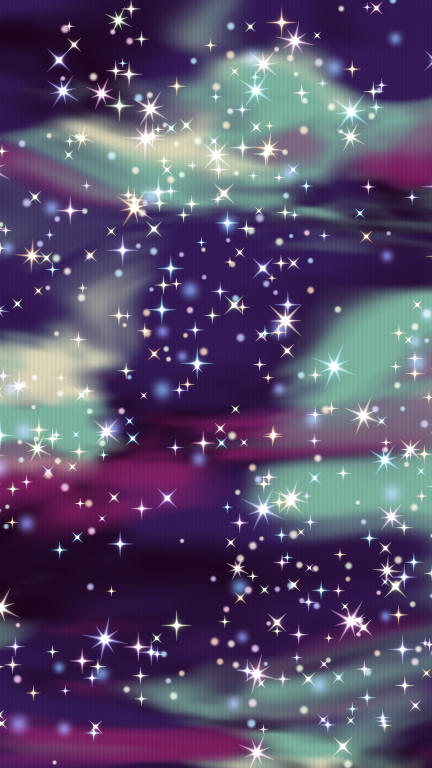
Reproduce this background procedurally as a Shadertoy shader.

```glsl
// Dark plum night sky with streaked mint clouds and clusters of coloured sparkling stars.

// Lengths are in canvas widths.
const vec3 PLUM    = vec3(0.115, 0.020, 0.125);
const vec3 INDIGO  = vec3(0.200, 0.100, 0.340);
const vec3 MINT    = vec3(0.480, 0.690, 0.620);
const vec3 CREAM   = vec3(0.860, 0.830, 0.720);
const vec3 MAGENTA = vec3(0.580, 0.130, 0.420);
const vec3 TINTS[6] = vec3[6](
    vec3(1.00, 0.88, 0.76), vec3(1.00, 0.66, 0.90), vec3(0.35, 0.82, 1.00),
    vec3(0.52, 0.56, 1.00), vec3(1.00, 0.72, 0.34), vec3(0.76, 0.96, 0.62));
const vec2  CLOUD_SCALE = vec2(2.0, 5.2);
const float CLOUD_LOW   = 0.47;
const float CLOUD_HIGH  = 0.74;
const float CROWD_SCALE = 5.0;
const float SPIKE_WIDTH = 0.055;
const float WEAVE       = 0.025;

// Star shapes
const int DISC = 0, CROSS = 1, BURST = 2, GLOW = 3;

vec4 hash4(vec2 p) {
    vec4 h = fract(p.xyxy * vec4(0.1031, 0.1030, 0.0973, 0.1099));
    h += dot(h, h.wzxy + 33.33);
    return fract((h.xxyz + h.yzzw) * h.zywx);
}

float noise(vec2 p) {
    vec2 i = floor(p), f = fract(p);
    f = f * f * f * (f * (f * 6.0 - 15.0) + 10.0);
    float low  = mix(hash4(i).x, hash4(i + vec2(1, 0)).x, f.x);
    float high = mix(hash4(i + vec2(0, 1)).x, hash4(i + vec2(1, 1)).x, f.x);
    return mix(low, high, f.y);
}

float fbm(vec2 p) {
    float sum = 0.0, gain = 0.53;
    for (int i = 0; i < 4; i++) {
        sum += gain * noise(p);
        p = p * 1.9 + vec2(17.3, 9.1);
        gain *= 0.5;
    }
    return sum;
}

vec2 rotate(vec2 p, float a) {
    float c = cos(a), s = sin(a);
    return vec2(c * p.x - s * p.y, s * p.x + c * p.y);
}

// Tapered ray along both directions of x
float spike(vec2 p, float len) {
    float taper = max(0.0, 1.0 - abs(p.x) / len);
    float w = SPIKE_WIDTH * len * taper + 0.001;
    return sqrt(taper) * exp(-p.y * p.y / (w * w));
}

vec3 star(vec2 q, float r, int shape, vec3 tint, float turn) {
    float d = length(q) / r;
    if (shape == GLOW) return tint * 0.75 * exp(-5.0 * d * d) * smoothstep(1.0, 0.6, d);
    if (shape == DISC) return mix(tint, vec3(1), 0.45) * 0.85 * smoothstep(1.0, 0.25, d);
    // Crosses stand upright or diagonal; bursts lean freely
    float angle = shape == BURST ? turn * 0.8 : step(0.72, turn) * 0.785;
    q = rotate(q, angle);
    float rays = max(spike(q, r), spike(q.yx, r));
    if (shape == BURST) {
        vec2 diagonal = rotate(q, 0.785);
        rays = max(rays, max(spike(diagonal, r * 0.7), spike(diagonal.yx, r * 0.7)));
    }
    float core = exp(-40.0 * d * d), halo = 0.4 * exp(-9.0 * d * d);
    vec3 rayColor = mix(tint, vec3(1), 0.6 * smoothstep(0.8, 0.0, d));
    return rayColor * rays + tint * halo * smoothstep(1.0, 0.6, d) + core;
}

// One jittered star per cell, kept by chance and local crowding
vec3 starLayer(vec2 p, float cell, float density, float size, int shape, float midY) {
    vec3 light = vec3(0);
    float seed = 91.0 * float(shape) + floor(cell * 1000.0);
    for (int j = -1; j <= 1; j++)
    for (int i = -1; i <= 1; i++) {
        vec2 id = floor(p / cell) + vec2(i, j);
        vec4 place = hash4(id + seed), look = hash4(id + seed + 57.0);
        vec2 center = (id + place.xy) * cell;
        float crowd = mix(0.35, 1.5, smoothstep(0.3, 0.7, noise(center * CROWD_SCALE)));
        crowd *= mix(0.4, 1.1, smoothstep(0.95, 0.5, abs(center.y - midY)));
        if (place.z > density * crowd) continue;
        vec3 tint = shape == GLOW ? mix(TINTS[3], TINTS[2], look.y * 0.6)
                                  : TINTS[int(look.y * 5.99)];
        light += star(p - center, size * mix(0.5, 1.0, look.x), shape, tint, look.z);
    }
    return clamp(light, 0.0, 1.0);
}

vec3 screenBlend(vec3 a, vec3 b) { return 1.0 - (1.0 - a) * (1.0 - b); }

vec3 sky(vec2 p, float midY) {
    vec2 q = p * CLOUD_SCALE + 4.0;
    q += 1.1 * (vec2(noise(q * 0.8 + 31.0), noise(q * 0.8 + 73.0)) - 0.5);
    float fromMid = p.y - midY - 0.08;
    float cover = smoothstep(CLOUD_LOW, CLOUD_HIGH, fbm(q) + 0.10 - 0.22 * fromMid * fromMid);
    vec3 col = mix(PLUM, INDIGO, smoothstep(0.38, 0.68, fbm(q * 0.8 + 50.0)));
    float band = exp(-18.0 * pow(p.y - midY + 0.12, 2.0));
    float blush = smoothstep(0.52, 0.76, fbm(q * vec2(0.9, 1.2) + 20.0) + 0.08 * band);
    col = mix(col, MAGENTA, 0.75 * blush);
    vec3 cloud = mix(MINT, CREAM, smoothstep(0.5, 0.75, fbm(q * 1.1 + 90.0)) * cover);
    return mix(col, cloud, cover * (1.0 - 0.5 * blush));
}

void mainImage(out vec4 fragColor, in vec2 fragCoord) {
    vec2 p = fragCoord / iResolution.x;
    float midY = 0.5 * iResolution.y / iResolution.x;
    vec3 col = sky(p, midY);
    col *= 1.0 + WEAVE * sin(p.x * 620.0);

    // Soft lights first, then dots, crosses and large bursts
    col = screenBlend(col, starLayer(p, 0.140, 0.32, 0.045, GLOW, midY));
    col = screenBlend(col, starLayer(p, 0.065, 0.42, 0.014, DISC, midY));
    col = screenBlend(col, starLayer(p, 0.055, 0.36, 0.024, CROSS, midY));
    col = screenBlend(col, starLayer(p, 0.110, 0.42, 0.040, CROSS, midY));
    col = screenBlend(col, starLayer(p, 0.150, 0.42, 0.056, BURST, midY));
    fragColor = vec4(col, 1.0);
}
```
